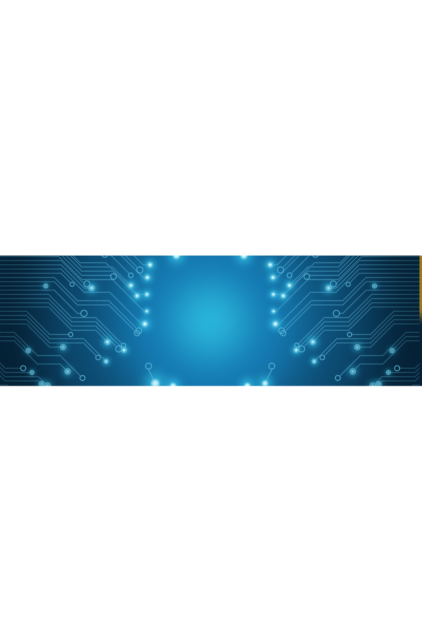
Give the GLSL for this background, as a Shadertoy shader.

```glsl
// A glowing blue circuit-board banner, mirrored left and right, on a white page.

// Layout, in canvas widths; depth runs downward from the top of the banner
const float BANNER_TOP = 0.911;
const float BANNER_HEIGHT = 0.309;
const float MIRROR_X = 0.498;
const float STRIP_X = 0.994;

// Traces
const int TRACE_COUNT = 42;
const float BUNDLE_SIZE = 4.0;
const float TRACE_SPACING = 0.0100;
const float TRACE_WIDTH = 0.0011;
const float TRACE_OPACITY = 0.50;

// Lamps on the banner rim: distance from the mirror axis, depth
const vec2 TOP_LAMP = vec2(0.080, 0.000);
const vec2 BOTTOM_LAMP = vec2(0.088, 0.309);
const vec2 CORNER_LAMP = vec2(0.130, 0.303);
const vec2 CORNER_RING = vec2(0.146, 0.262);

// Colours
const vec3 PAGE = vec3(1.0);
const vec3 CORE = vec3(0.16, 0.70, 0.85);
const vec3 MID_BLUE = vec3(0.08, 0.48, 0.70);
const vec3 DEEP_BLUE = vec3(0.05, 0.31, 0.47);
const vec3 NIGHT = vec3(0.02, 0.13, 0.21);
const vec3 TRACE = vec3(0.36, 0.72, 0.85);
const vec3 LAMP = vec3(0.82, 0.98, 1.0);
const vec3 HALO = vec3(0.20, 0.75, 0.90);
const vec3 AMBER = vec3(0.62, 0.48, 0.12);

float hash(float n) {
    return fract(sin(n * 127.1 + 3.7) * 43758.55);
}

// Coverage of a shape from its signed distance
float cover(float d, float soft) {
    return 1.0 - smoothstep(-soft, soft, d);
}

float segment(vec2 p, vec2 a, vec2 b) {
    vec2 ab = b - a;
    return length(p - a - ab * clamp(dot(p - a, ab) / dot(ab, ab), 0.0, 1.0));
}

// Inner boundary of the circuit field at a given depth
float fieldEdge(float depth) {
    float lower = max(depth - 0.10, 0.0);
    return 0.140 + 3.5 * lower * lower;
}

// Depth of a trace that climbs outward in two diagonal steps
float traceDepth(float s, float base, float bend, float gap) {
    return base - clamp(s - bend, 0.0, 0.075) - clamp(s - bend - gap, 0.0, 0.055);
}

vec3 background(vec2 q) {
    float r = length(vec2(q.x, q.y - 0.155));
    vec3 col = mix(CORE, MID_BLUE, smoothstep(0.0, 0.16, r));
    col = mix(col, DEEP_BLUE, smoothstep(0.13, 0.31, r));
    return mix(col, NIGHT, smoothstep(0.27, 0.50, r));
}

vec3 addLamp(vec3 col, vec2 d, float radius, float power, float soft) {
    float r = length(d);
    col = mix(col, HALO, power * 0.8 * exp(-r * r / (radius * radius * 4.0)));
    return mix(col, LAMP, power * cover(r - radius * 0.65, soft + radius * 0.3));
}

vec3 addRing(vec3 col, vec2 d, float radius, float soft) {
    float ring = abs(length(d) - radius) - TRACE_WIDTH;
    return mix(col, TRACE, 0.8 * cover(ring, soft));
}

vec3 addCircuit(vec3 col, vec2 q, float soft) {
    float lines = 0.0;
    // Every trace first, so that the terminals sit above them
    for (int pass = 0; pass < 2; pass++) {
        for (int i = 0; i < TRACE_COUNT; i++) {
            float n = float(i);
            float bundle = floor(n / BUNDLE_SIZE);
            float base = 0.022 + n * TRACE_SPACING;
            float bend = fieldEdge(bundle * BUNDLE_SIZE * TRACE_SPACING)
                       + 0.012 + 0.025 * hash(bundle + 50.0);
            float gap = 0.125 + 0.035 * hash(bundle + 80.0);
            float cut = step(0.48, hash(n + 11.0));
            float start = fieldEdge(base) + 0.016 * hash(n + 31.0)
                        + cut * 0.27 * hash(n + 23.0);
            vec2 end = vec2(start, traceDepth(start, base, bend, gap));
            float size = mix(0.0045, 0.0075, hash(n + 7.0));
            if (pass == 0) {
                float y = traceDepth(q.x, base, bend, gap);
                float slope = y - traceDepth(q.x + 0.001, base, bend, gap);
                float d = abs(q.y - y) * (slope > 0.0005 ? 0.707 : 1.0);
                d = max(d - TRACE_WIDTH, start + size - q.x);
                lines = max(lines, cover(d, soft));
            } else {
                float near = 1.0 - smoothstep(0.15, 0.42, end.x);
                float lit = step(0.42, hash(n + 61.0));
                col = addLamp(col, q - end, size, lit * mix(0.45, 1.0, near), soft);
                col = addRing(col, q - end, size, soft);
            }
        }
        if (pass == 0) {
            float fade = mix(1.0, 0.55, smoothstep(0.28, 0.50, q.x));
            col = mix(col, TRACE, lines * TRACE_OPACITY * fade);
        }
    }
    return col;
}

void mainImage(out vec4 fragColor, in vec2 fragCoord) {
    float px = 1.0 / iResolution.x;
    vec2 p = fragCoord * px;
    vec2 q = vec2(abs(p.x - MIRROR_X), BANNER_TOP - p.y);

    vec3 col = addCircuit(background(q), q, px);

    // Rim lamps and the short lower lead
    float lead = segment(q, CORNER_RING + vec2(0.0, 0.008), CORNER_LAMP);
    col = mix(col, TRACE, 0.7 * cover(lead - TRACE_WIDTH, px));
    col = addRing(col, q - CORNER_RING, 0.007, px);
    col = addLamp(col, q - TOP_LAMP, 0.010, 1.0, px);
    col = addLamp(col, q - BOTTOM_LAMP, 0.009, 1.0, px);
    float cornerSize = p.x < MIRROR_X ? 0.013 : 0.009;
    col = addLamp(col, q - CORNER_LAMP, cornerSize, 0.9, px);

    // Thin strip on the right rim, amber above and dark below
    vec3 strip = mix(AMBER, NIGHT, smoothstep(0.12, 0.17, q.y));
    col = mix(col, strip, cover(STRIP_X - p.x, px));

    float banner = abs(q.y - 0.5 * BANNER_HEIGHT) - 0.5 * BANNER_HEIGHT;
    fragColor = vec4(mix(col, PAGE, 1.0 - cover(banner, px)), 1.0);
}
```
